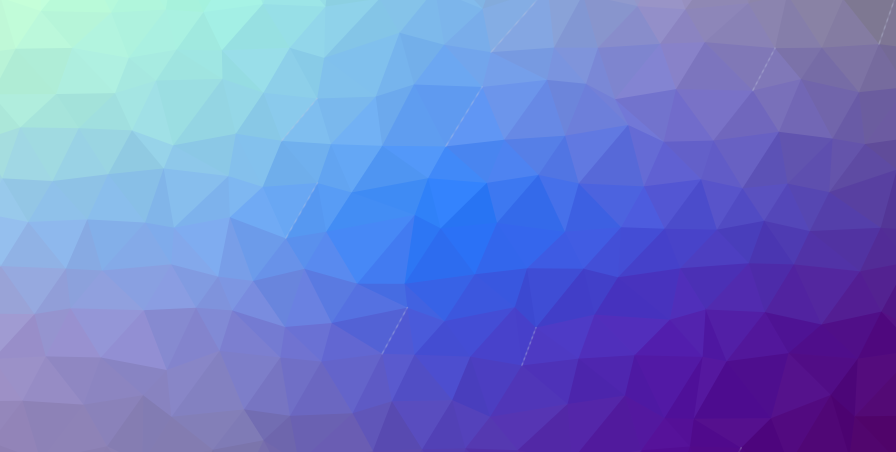
A Shadertoy shader for this background:

```glsl
// Low-poly backdrop: a skewed, jittered lattice is split into triangles, and each
// is filled flat with a mint, blue, mauve and violet gradient taken at its centre.
// A few edges carry a faint dashed hairline.

const vec2 CELL = vec2(0.117, 0.1);

float hash(vec2 p) {
    return fract(sin(dot(p, vec2(127.1, 311.7))) * 43758.5453);
}

// Five evenly spaced stops blended along t in 0..1
vec3 ramp(vec3 a, vec3 b, vec3 c, vec3 d, vec3 e, float t) {
    t *= 4.0;
    vec3 color = mix(a, b, clamp(t, 0.0, 1.0));
    color = mix(color, c, clamp(t - 1.0, 0.0, 1.0));
    color = mix(color, d, clamp(t - 2.0, 0.0, 1.0));
    return mix(color, e, clamp(t - 3.0, 0.0, 1.0));
}

// Smooth colour field: horizontal ramps blended from bottom to top
vec3 gradient(vec2 uv) {
    vec3 floorRow = ramp(vec3(0.58, 0.52, 0.72), vec3(0.49, 0.47, 0.67), vec3(0.33, 0.24, 0.69),
                         vec3(0.33, 0.05, 0.58), vec3(0.30, 0.00, 0.38), uv.x);
    vec3 lowRow = ramp(vec3(0.62, 0.58, 0.80), vec3(0.52, 0.53, 0.83), vec3(0.27, 0.31, 0.84),
                       vec3(0.32, 0.12, 0.68), vec3(0.32, 0.04, 0.50), uv.x);
    vec3 midRow = ramp(vec3(0.57, 0.75, 0.93), vec3(0.47, 0.67, 0.94), vec3(0.12, 0.47, 0.99),
                       vec3(0.29, 0.31, 0.84), vec3(0.32, 0.20, 0.60), uv.x);
    vec3 highRow = ramp(vec3(0.68, 0.92, 0.85), vec3(0.59, 0.85, 0.90), vec3(0.38, 0.61, 0.96),
                        vec3(0.47, 0.45, 0.81), vec3(0.42, 0.36, 0.62), uv.x);
    vec3 topRow = ramp(vec3(0.78, 1.00, 0.84), vec3(0.64, 0.95, 0.88), vec3(0.50, 0.73, 0.92),
                       vec3(0.60, 0.57, 0.77), vec3(0.51, 0.49, 0.56), uv.x);
    return ramp(floorRow, lowRow, midRow, highRow, topRow, uv.y);
}

// Jittered lattice corner, in units of the canvas height
vec2 corner(vec2 id) {
    vec2 q = id + 0.56 * (vec2(hash(id), hash(id + 41.3)) - 0.5);
    return vec2(q.x + 0.5 * q.y, q.y) * CELL;
}

// Signed distance to the line a-b, positive on its left
float leftOf(vec2 p, vec2 a, vec2 b) {
    vec2 along = normalize(b - a);
    return dot(p - a, vec2(-along.y, along.x));
}

// Adds one counterclockwise triangle: colour times coverage, and coverage
void addFacet(inout vec4 sum, vec2 p, vec2 a, vec2 b, vec2 c, float aspect, float pixel) {
    float inside = min(leftOf(p, a, b), min(leftOf(p, b, c), leftOf(p, c, a)));
    float cover = clamp(inside / pixel + 0.5, 0.0, 1.0);
    if (cover <= 0.0) return;
    vec2 centre = (a + b + c) / 3.0;
    vec3 color = gradient(centre / vec2(aspect, 1.0));
    color += 0.035 * (hash(floor(centre * 500.0)) - 0.5);
    sum += vec4(color, 1.0) * cover;
}

// Dashed hairline between two corners
float hairline(vec2 p, vec2 a, vec2 b, float pixel) {
    vec2 side = b - a;
    float t = clamp(dot(p - a, side) / dot(side, side), 0.0, 1.0);
    float line = 1.0 - smoothstep(0.0, 0.001 + pixel, length(p - a - side * t));
    return line * (0.65 + 0.35 * sin(t * 45.0));
}

void mainImage(out vec4 fragColor, in vec2 fragCoord) {
    float pixel = 1.0 / iResolution.y;
    float aspect = iResolution.x / iResolution.y;
    vec2 p = fragCoord * pixel;

    vec2 lattice = p / CELL;
    lattice.x -= 0.5 * lattice.y;
    vec2 home = floor(lattice);

    // Two facets per cell, gathered from the neighbourhood
    vec4 sum = vec4(0.0);
    float crack = 0.0;
    for (int j = -1; j <= 1; j++) {
        for (int i = -1; i <= 1; i++) {
            vec2 id = home + vec2(i, j);
            vec2 a = corner(id);
            vec2 b = corner(id + vec2(1.0, 0.0));
            vec2 c = corner(id + vec2(1.0, 1.0));
            vec2 d = corner(id + vec2(0.0, 1.0));
            addFacet(sum, p, a, b, d, aspect, pixel);
            addFacet(sum, p, b, c, d, aspect, pixel);
            if (hash(id + 7.7) > 0.95) crack = max(crack, hairline(p, a, d, pixel));
        }
    }

    vec3 color = sum.a > 0.01 ? sum.rgb / sum.a : gradient(p / vec2(aspect, 1.0));
    color = mix(color, vec3(0.75, 0.78, 0.88), 0.4 * crack);
    fragColor = vec4(clamp(color, 0.0, 1.0), 1.0);
}
```
